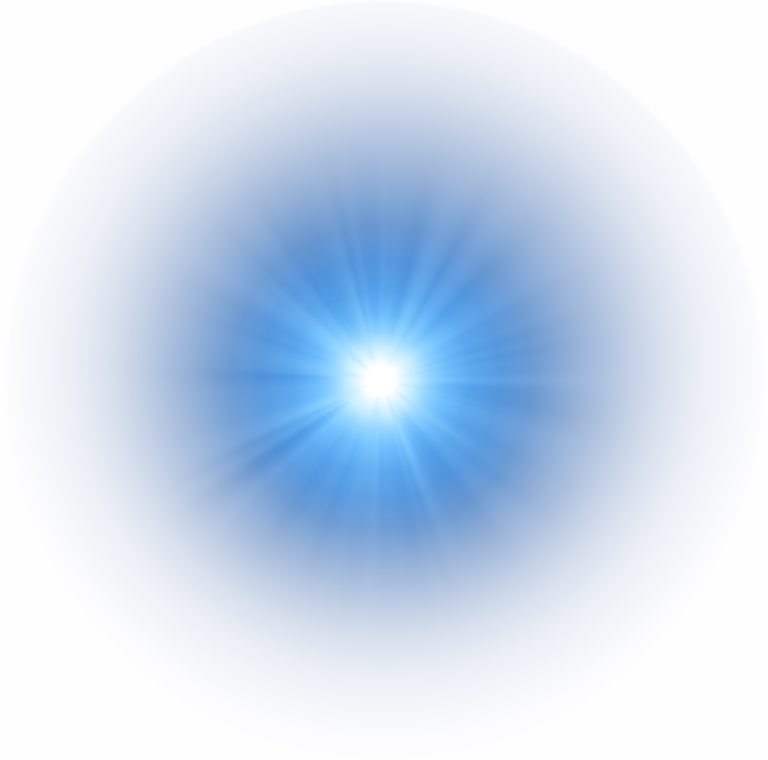
This background is drawn by a Shadertoy shader. Its source:

```glsl
// A white-hot star inside a soft blue halo that fades out to white.
// A radial colour ramp forms the halo; Gaussian beams and periodic angular
// noise add the rays. Lengths are fractions of the canvas height.

const float TAU = 6.2831853;
const vec2 STAR_CENTER = vec2(-0.005, 0.0);   // offset from canvas centre
const vec2 HALO_DRIFT = vec2(0.008, 0.024);   // shift of the outer halo
const float DISC_RADIUS = 0.5;
const vec3 PAPER = vec3(0.998);
const vec3 BEAM_COLOR = vec3(0.65, 0.87, 1.0);
const float STREAK_STRENGTH = 0.10;
const float LOBE_STRENGTH = 0.12;

// Colour ramp from the core outwards
const int STOPS = 12;
const float STOP_RADIUS[STOPS] = float[](
    0.020, 0.045, 0.065, 0.088, 0.120, 0.160,
    0.200, 0.260, 0.324, 0.370, 0.420, 0.500);
const vec3 STOP_COLOR[STOPS] = vec3[](
    vec3(1.00, 1.00, 1.00), vec3(0.78, 0.93, 1.00), vec3(0.57, 0.83, 1.00),
    vec3(0.43, 0.74, 0.99), vec3(0.35, 0.65, 0.93), vec3(0.35, 0.60, 0.87),
    vec3(0.43, 0.61, 0.83), vec3(0.61, 0.71, 0.85), vec3(0.77, 0.82, 0.90),
    vec3(0.86, 0.89, 0.935), vec3(0.93, 0.94, 0.968), vec3(0.99, 0.99, 0.995));

// Main beams: direction in degrees, angular width in radians, strength
const int BEAMS = 10;
const vec3 BEAM[BEAMS] = vec3[](
    vec3(139.0, 0.070, 0.50), vec3(-37.0, 0.050, 0.50),
    vec3(-68.0, 0.050, 0.45), vec3(109.0, 0.080, 0.38),
    vec3(170.0, 0.060, 0.40), vec3(203.0, 0.070, 0.35),
    vec3(-98.0, 0.080, 0.30), vec3(62.0, 0.110, 0.28),
    vec3(10.0, 0.080, 0.25), vec3(-11.0, 0.060, 0.25));

float hash(float n) {
    return fract(sin(n * 12.9898) * 43758.5453);
}

// Smooth noise around the circle, repeating after one turn
float angularNoise(float turn, float cells, float seed) {
    float x = fract(turn) * cells;
    float cell = floor(x);
    float blend = smoothstep(0.0, 1.0, x - cell);
    return mix(hash(mod(cell, cells) + seed),
               hash(mod(cell + 1.0, cells) + seed), blend);
}

vec3 haloRamp(float radius) {
    vec3 color = STOP_COLOR[0];
    for (int i = 1; i < STOPS; i++) {
        float t = (radius - STOP_RADIUS[i - 1]) / (STOP_RADIUS[i] - STOP_RADIUS[i - 1]);
        color = mix(color, STOP_COLOR[i], clamp(t, 0.0, 1.0));
    }
    return color;
}

float beamLight(float angle) {
    float light = 0.0;
    for (int i = 0; i < BEAMS; i++) {
        float alignment = cos(angle - radians(BEAM[i].x)) - 1.0;
        light += BEAM[i].z * exp(alignment / (BEAM[i].y * BEAM[i].y));
    }
    return light;
}

void mainImage(out vec4 fragColor, in vec2 fragCoord) {
    vec2 canvasPos = (fragCoord - 0.5 * iResolution.xy) / iResolution.y;
    vec2 p = canvasPos - STAR_CENTER;
    float radius = length(p);
    float angle = atan(p.y, p.x + 1e-6);
    float turn = angle / TAU;

    // Halo: uneven near the core, drifting upwards further out
    float haloRadius = length(p - HALO_DRIFT * smoothstep(0.13, 0.40, radius));
    float lobes = angularNoise(turn, 19.0, 3.0) - 0.5;
    float nearCore = 1.0 - smoothstep(0.08, 0.24, radius);
    vec3 color = haloRamp(haloRadius * (1.0 - LOBE_STRENGTH * lobes * nearCore));

    // Beams: strongest beside the core
    float beamFade = smoothstep(0.01, 0.05, radius) * exp(-radius * radius / 0.017);
    color = mix(color, BEAM_COLOR, clamp(beamLight(angle) * beamFade, 0.0, 1.0));

    // Fine light and dark streaks reaching into the halo
    float streaks = 0.6 * angularNoise(turn, 47.0, 11.0)
                  + 0.4 * angularNoise(turn, 101.0, 71.0) - 0.5;
    float streakFade = smoothstep(0.03, 0.10, radius)
                     * (1.0 - smoothstep(0.12, 0.36, radius));
    color += STREAK_STRENGTH * streaks * streakFade * vec3(1.0, 0.85, 0.6);

    // Faint rim of the disc against the paper
    float rim = smoothstep(DISC_RADIUS - 0.006, DISC_RADIUS + 0.004, length(canvasPos));
    color = mix(color, PAPER, rim);

    fragColor = vec4(clamp(color, 0.0, 1.0), 1.0);
}
```
